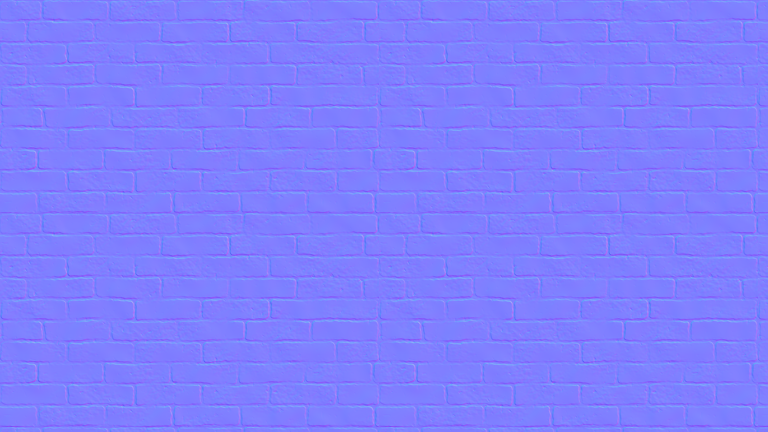
A Shadertoy shader for this texture map:

```glsl
#define ROW_HEIGHT 0.0494   // fraction of canvas height
#define TILE vec2(17.75, 10.0) // repeat size, in rows
#define BRICK_LENGTH 3.152  // in rows
#define JOINT 0.028         // half width of the mortar
#define BEVEL 0.055         // width of the brick shoulder
#define RELIEF 0.018        // brick height above mortar
#define ROUGHNESS 0.0075    // grain height in worn patches
#define PITTING 0.010       // depth of chips
#define WAVINESS 0.10       // bend of the courses
#define SEAM_TILT 0.09      // crease between vertical repeats
#define SKEW 0.14           // sideways lean of the slopes

// Start of the first brick in each course, in brick lengths
const float courseStart[10] = float[10](0.62, 0.40, 0.0, 0.40, 0.0,
                                        0.64, 0.0, 0.54, 0.0, 0.57);

float hash(vec2 p) {
    vec3 v = fract(vec3(p.xyx) * 0.1031);
    v += dot(v, v.yzx + 33.33);
    return fract((v.x + v.y) * v.z);
}

vec2 latticeGradient(vec2 cell) {
    float angle = 6.28318 * hash(cell + 57.0);
    return vec2(cos(angle), sin(angle));
}

float gradientNoise(vec2 p) {
    vec2 i = floor(p), f = p - i;
    vec2 s = f * f * f * (f * (f * 6.0 - 15.0) + 10.0);
    vec2 e = vec2(1.0, 0.0);
    float a = dot(latticeGradient(i), f);
    float b = dot(latticeGradient(i + e), f - e);
    float c = dot(latticeGradient(i + e.yx), f - e.yx);
    float d = dot(latticeGradient(i + 1.0), f - 1.0);
    return mix(mix(a, b, s.x), mix(c, d, s.x), s.y);
}

float roundedBox(vec2 p, vec2 halfSize, float radius) {
    vec2 q = abs(p) - halfSize + radius;
    return length(max(q, 0.0)) + min(max(q.x, q.y), 0.0) - radius;
}

// Signed distance to the brick around p; its id is returned in brick
float brickDistance(vec2 p, out vec2 brick) {
    float row = mod(floor(p.y), TILE.y);
    float along = mod(p.x - courseStart[int(row)] * BRICK_LENGTH, TILE.x);

    // A short brick closes most courses, a long one closes two of them
    float lastColumn = (row == 2.0 || row == 4.0) ? 4.0 : 5.0;
    float column = min(floor(along / BRICK_LENGTH), lastColumn);
    float left = column * BRICK_LENGTH;
    float right = column < lastColumn ? left + BRICK_LENGTH : TILE.x;
    brick = vec2(column, row);

    vec2 center = vec2(0.5 * (left + right), 0.5);
    vec2 halfSize = vec2(0.5 * (right - left), 0.5);
    halfSize -= JOINT * (0.8 + 0.6 * hash(brick + 3.0));
    return roundedBox(vec2(along, fract(p.y)) - center, halfSize, 0.16);
}

float wallHeight(vec2 p) {
    // Uneven courses and ragged arrises
    vec2 bend = vec2(gradientNoise(p * 0.8 + 40.0), gradientNoise(p * 0.55));
    vec2 brick;
    float d = brickDistance(p + WAVINESS * bend, brick);
    d += 0.05 * gradientNoise(p * 4.5 + 9.0);

    // Brick body, with joints that fade where mortar fills them
    float depth = smoothstep(-0.4, 0.4, gradientNoise(p * 0.9 + 80.0));
    float height = RELIEF * mix(0.2, 1.2, depth) * smoothstep(0.0, BEVEL, -d);

    // Worn patches, stronger on some bricks and along the joints
    float patchNoise = gradientNoise(p * vec2(0.5, 0.8) + 20.0);
    float wear = smoothstep(-0.2, 0.35, patchNoise + 0.35 * (hash(brick) - 0.5));
    wear = max(wear, 0.7 * smoothstep(-0.2, 0.0, d));
    float grain = gradientNoise(p * vec2(4.2, 5.6));
    grain += 0.6 * gradientNoise(p * vec2(8.5, 10.0) + 31.0);
    height += ROUGHNESS * wear * grain;

    // Scattered chips
    float chips = smoothstep(0.36, 0.55, gradientNoise(p * 4.6 + 63.0));
    return height - PITTING * chips * (0.2 + 0.8 * wear);
}

void mainImage(out vec4 fragColor, in vec2 fragCoord) {
    // Courses are counted down from the top left corner
    vec2 p = vec2(fragCoord.x, iResolution.y - fragCoord.y);
    p = mod(p / (iResolution.y * ROW_HEIGHT), TILE);

    // Slope by central differences; green points up the canvas
    vec2 e = vec2(0.035, 0.0);
    vec2 slope = vec2(wallHeight(p + e) - wallHeight(p - e),
                      wallHeight(p + e.yx) - wallHeight(p - e.yx)) / (2.0 * e.x);
    vec2 tilt = vec2(-slope.x, slope.y);
    tilt.x -= SKEW * tilt.y;

    float seamDistance = min(p.y, TILE.y - p.y);
    tilt.y -= SEAM_TILT * (1.0 - smoothstep(0.0, 0.07, seamDistance));

    vec3 normal = normalize(vec3(tilt, 1.0));
    fragColor = vec4(0.5 + 0.5 * normal, 1.0);
}
```
